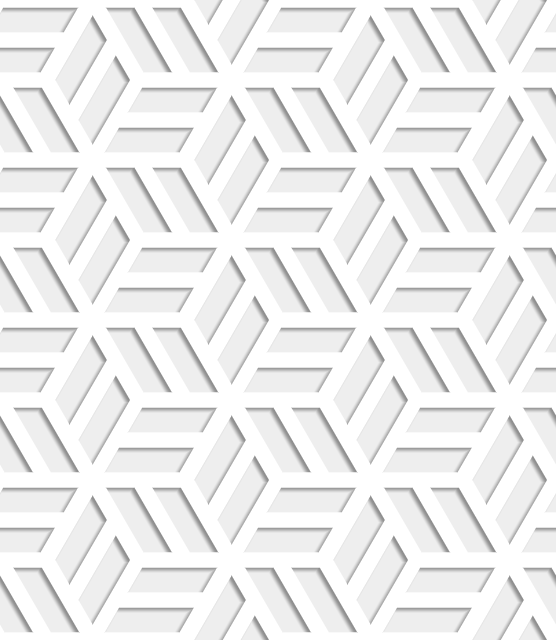
Reproduce this pattern procedurally as a Shadertoy shader.

```glsl
// White lattice of three-way rhombi, each cut by two recessed slots with soft inner shadows.

const vec2  REPEATS      = vec2(2.0, 4.0);      // whole repeats across and up
const vec2  CELL         = vec2(1.73205, 1.0);  // repeat size, hub spacing = 1
const vec2  HUB_ORIGIN   = vec2(0.57735, 0.0);  // position of the first hub
const float BAR_HALF     = 0.0484;              // half the width of a bar
const float RHOMB_HALF   = 0.25;                // half the height of a rhombus
const float FLAT_SHIFT   = 0.008;               // leftward shift of the flat slots
const float LIGHT_ANGLE  = 0.66;                // light from the upper right
const float SHADOW_REACH = 0.026;
const float SHADOW_BLUR  = 0.021;
const vec3  BAR_COLOR    = vec3(1.0);
const vec3  FLOOR_COLOR  = vec3(0.933);
const vec3  SHADOW_COLOR = vec3(0.56);

const float SIXTH_TURN = 1.047198;
const vec2  UP      = vec2(0.0, 1.0);
const vec2  RISING  = vec2(0.866025, -0.5);     // normal of edges sloping up
const vec2  FALLING = vec2(0.866025, 0.5);      // normal of edges sloping down

vec2 direction(float angle) { return vec2(cos(angle), sin(angle)); }

// Offset from the nearest hub of the hexagonal lattice
vec2 fromNearestHub(vec2 p) {
    vec2 a = mod(p + 0.5 * CELL, CELL) - 0.5 * CELL;
    vec2 b = mod(p, CELL) - 0.5 * CELL;
    return dot(a, a) < dot(b, b) ? a : b;
}

// Signed distance to the slot on one side of the middle bar
float slotDistance(vec2 p, vec2 across, vec2 along, float side) {
    float centre = side * 0.5 * RHOMB_HALF;
    float width  = abs(dot(p, across) - centre) - (0.5 * RHOMB_HALF - BAR_HALF);
    float span   = abs(dot(p, along)) - (RHOMB_HALF - BAR_HALF);
    return max(width, span);
}

void mainImage(out vec4 fragColor, in vec2 fragCoord) {
    vec2 p = fragCoord / iResolution.xy * REPEATS * CELL - HUB_ORIGIN;
    float pixel = REPEATS.y * CELL.y / iResolution.y;

    // Six rhombi meet at each hub; opposite ones share an orientation
    vec2 hub = fromNearestHub(p);
    float sector = mod(floor(atan(hub.y, hub.x) / SIXTH_TURN), 6.0);
    vec2 local = hub - 0.5 * direction((sector + 0.5) * SIXTH_TURN);
    int kind = int(sector + 0.5) % 3;

    // Slot orientation: flat, rising or falling
    vec2 across = UP, along = RISING;
    if (kind == 0) local.x += FLAT_SHIFT;
    if (kind == 1) { across = RISING;  along = FALLING; }
    if (kind == 2) { across = FALLING; along = UP; }
    float side = dot(local, across) < 0.0 ? -1.0 : 1.0;

    // Inner shadow: the rim displaced away from the light, then softened
    vec2 shadowOffset = SHADOW_REACH * direction(LIGHT_ANGLE);
    float rim = slotDistance(local + shadowOffset, across, along, side);
    float shadow = smoothstep(-SHADOW_BLUR, SHADOW_BLUR, rim);

    float slot = slotDistance(local, across, along, side);
    float cover = clamp(0.5 - slot / pixel, 0.0, 1.0);
    vec3 recess = mix(FLOOR_COLOR, SHADOW_COLOR, shadow);
    fragColor = vec4(mix(BAR_COLOR, recess, cover), 1.0);
}
```
